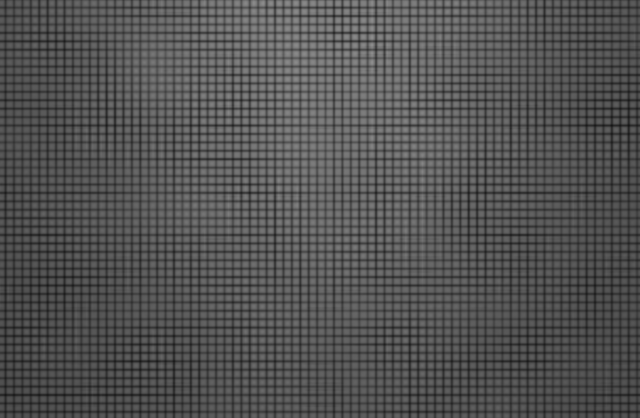
A Shadertoy shader for this pattern:

```glsl
// Fine woven mesh: a square grid of soft dark grooves on grey, lit from the top centre.
// Each groove is a Gaussian line repeated with fract; hashes vary the lines and
// gradient noise fades the two directions in patches, like worn fabric.

const float CELLS_ACROSS = 76.0;
const vec2 GRID_OFFSET = vec2(0.66, 0.73);
const float GROOVE_WIDTH = 0.11;
const float GROOVE_DEPTH = 0.36;
const vec3 FABRIC_TINT = vec3(1.0);

float hash(vec2 p) {
    vec3 q = fract(vec3(p.xyx) * 0.1031);
    q += dot(q, q.yzx + 33.33);
    return fract((q.x + q.y) * q.z);
}

vec2 gradientAt(vec2 corner) {
    float angle = 6.2832 * hash(corner);
    return vec2(cos(angle), sin(angle));
}

// Gradient noise, roughly -0.7 to 0.7.
float gradientNoise(vec2 p) {
    vec2 i = floor(p);
    vec2 f = p - i;
    vec2 u = f * f * f * (f * (f * 6.0 - 15.0) + 10.0);
    float a = dot(gradientAt(i), f);
    float b = dot(gradientAt(i + vec2(1, 0)), f - vec2(1, 0));
    float c = dot(gradientAt(i + vec2(0, 1)), f - vec2(0, 1));
    float d = dot(gradientAt(i + vec2(1, 1)), f - vec2(1, 1));
    return mix(mix(a, b, u.x), mix(c, d, u.x), u.y);
}

// Soft line of unit height, widened and weakened when thinner than a pixel.
float softLine(float dist, float width, float pixel) {
    float blurred = sqrt(width * width + 0.12 * pixel * pixel);
    return width / blurred * exp(-0.5 * dist * dist / (blurred * blurred));
}

// Repeated grooves along one axis, each with its own strength.
float grooves(float x, float seed, float pixel) {
    float index = floor(x + 0.5);
    float strength = mix(0.78, 1.22, hash(vec2(index, seed)));
    return strength * softLine(x - index, GROOVE_WIDTH, pixel);
}

// Faint stray threads between the grooves, present in a share of cells.
float strayThread(float x, float seed, float pixel) {
    float index = floor(x);
    float place = mix(0.3, 0.7, hash(vec2(index, seed + 5.0)));
    float present = step(0.55, hash(vec2(index, seed + 9.0)));
    return present * softLine(x - index - place, 0.07, pixel);
}

// Broad glow falling from the top centre to the lower corners.
float topLight(vec2 uv) {
    vec2 d = vec2(2.0 * uv.x - 1.0, 1.0 - uv.y);
    return 0.29 + 0.21 * exp(-dot(d * d, vec2(1.6, 1.2)));
}

void mainImage(out vec4 fragColor, in vec2 fragCoord) {
    vec2 uv = fragCoord / iResolution.xy;
    float pixel = CELLS_ACROSS / iResolution.x;
    vec2 grid = fragCoord * pixel;
    vec2 p = grid - GRID_OFFSET;

    // Uneven wear: patches where one direction of grooves is fainter.
    vec2 wear = vec2(gradientNoise(grid * vec2(0.13, 0.10)),
                     gradientNoise(grid * vec2(0.09, 0.14) + 41.0));
    vec2 depth = GROOVE_DEPTH * clamp(1.0 + 0.75 * wear, 0.45, 1.4);

    float vertical = grooves(p.x, 3.0, pixel) * depth.x;
    float horizontal = grooves(p.y, 17.0, pixel) * depth.y;
    float shade = (1.0 - vertical) * (1.0 - horizontal);

    // Raised cell centres, stronger in some patches.
    vec2 fromCentre = fract(p) - 0.5;
    float bump = exp(-14.0 * dot(fromCentre, fromCentre));
    float bumpPatch = clamp(0.5 + gradientNoise(grid * 0.11 + 83.0), 0.0, 1.0);
    shade += 0.13 * bump * bumpPatch;

    // Stray threads appear in short runs.
    float runs = smoothstep(0.05, 0.4, gradientNoise(grid * 0.17 + 127.0));
    float threads = strayThread(p.x, 29.0, pixel) - strayThread(p.y, 53.0, pixel);
    shade += 0.09 * runs * threads;

    float grain = 0.012 * gradientNoise(grid * 1.7 + 211.0);
    fragColor = vec4(FABRIC_TINT * (topLight(uv) * shade + grain), 1.0);
}
```
